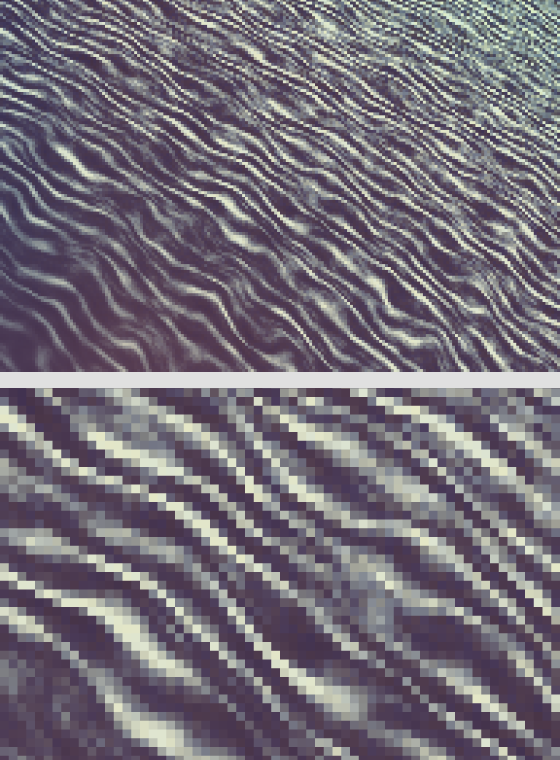
Top: the whole. Bottom: its middle third, enlarged.
Give the GLSL for this texture, as a Shadertoy shader.

```glsl
// Rippled water at dusk, seen at a slant and drawn as a fine square mosaic.
// Peaked, warped wave trains and stretched gradient noise shrink toward the
// upper right; their height sets a tone from plum shadow to cream glint.

#define CELLS 192.0       // mosaic squares across the canvas
#define WAVELENGTH 0.064  // ripple spacing at the lower left
#define SHRINK 0.65       // how fast ripples narrow with distance
#define CREST_FREQ 8.0    // breaks along each crest
#define WARP 0.60         // bending of the wave train
#define EXPOSURE -0.06    // tone of the nearest water
#define CONTRAST 1.08     // strength of the ripples
#define GRAIN 0.26        // speckle per square

const float TAU = 6.2831853;
const vec3 SHADOW = vec3(0.305, 0.235, 0.33);
const vec3 SLATE = vec3(0.48, 0.49, 0.52);
const vec3 CREAM = vec3(0.88, 0.90, 0.80);

float hash(vec2 p) {
    vec3 q = fract(p.xyx * vec3(0.1031, 0.1030, 0.0973));
    q += dot(q, q.yzx + 33.33);
    return fract((q.x + q.y) * q.z);
}

float cornerSlope(vec2 corner, vec2 offset) {
    float angle = TAU * hash(corner);
    return dot(vec2(cos(angle), sin(angle)), offset);
}

// Gradient noise, roughly -1 to 1
float noise(vec2 p) {
    vec2 i = floor(p), f = fract(p);
    vec2 s = f * f * f * (f * (f * 6.0 - 15.0) + 10.0);
    vec2 e = vec2(1.0, 0.0);
    float low = mix(cornerSlope(i, f), cornerSlope(i + e, f - e), s.x);
    float high = mix(cornerSlope(i + e.yx, f - e.yx),
                     cornerSlope(i + e.xx, f - e.xx), s.x);
    return 1.6 * mix(low, high, s.y);
}

// Distance across the crests; they lie flatter toward the top
float reach(vec2 p) {
    return 0.6 * p.x + 0.6 * p.y + 0.25 * p.y * p.y;
}

// Ripple height: narrow crests, broken streaks and small wrinkles
float ripples(vec2 p) {
    float far = reach(p);
    float across = (exp(SHRINK * far) - 1.0) / (SHRINK * WAVELENGTH);
    float along = dot(p - vec2(0.75, 0.5), vec2(0.8, -0.6));
    along *= CREST_FREQ + 2.5 * far;
    vec2 q = vec2(across, along) + 60.0;
    float bend = WARP * noise(vec2(q.x * 0.4, q.y * 0.6));
    bend += 0.18 * noise(q * vec2(0.9, 1.3) + 29.0);
    float swell = 0.75 + 0.8 * noise(vec2(q.x * 0.7, q.y * 0.55) + 17.0);
    float crest = 2.0 * exp(1.5 * sin(TAU * (across + bend)) - 1.5) - 0.73;
    float streaks = noise(vec2((q.x + bend) * 1.9, q.y * 0.9) + 41.0);
    float wrinkles = noise(vec2((q.x + bend) * 3.6, q.y * 2.4) + 83.0);
    return 0.52 * crest * max(swell, 0.1) + 0.50 * streaks + 0.36 * wrinkles;
}

vec3 waterColor(vec2 cell) {
    vec2 p = (cell + 0.5) * 1.5 / CELLS;
    float far = clamp(reach(p) / 1.7, 0.0, 1.0);

    // Light grows with distance, with broad pale and dark patches
    float patches = noise(p * vec2(3.0, 4.0) + 9.0);
    float exposure = EXPOSURE + 0.48 * far + 0.07 * patches;
    float gain = CONTRAST * mix(0.5, 1.0, smoothstep(0.05, 0.5, far));
    float tone = exposure + gain * ripples(p);
    tone += GRAIN * (hash(cell + 211.0) - 0.5) * (0.2 + 1.4 * far);

    // Soft toe keeps the shadows gently shaded
    float lit = 0.5 * (tone + sqrt(tone * tone + 0.006));
    vec3 color = mix(SHADOW, SLATE, clamp(lit / 0.33, 0.0, 1.0));
    color = mix(color, CREAM, clamp((lit - 0.33) / 0.58, 0.0, 1.0));
    color += 0.05 * clamp(tone, -1.0, 0.0);

    // Plum below, indigo at the left, teal in the far corner
    float plum = (1.0 - smoothstep(0.0, 0.45, p.y))
               * smoothstep(1.1, 0.4, p.x);
    float indigo = smoothstep(0.35, 0.0, p.x);
    float teal = smoothstep(0.65, 1.0, far);
    color += plum * vec3(0.035, 0.005, -0.005);
    color += indigo * vec3(-0.045, -0.015, 0.005);
    color += teal * vec3(-0.04, 0.03, 0.01);

    // Faint colour speckle in the fine distant ripples
    float speck = hash(cell + 57.0) - 0.5;
    color += far * speck * vec3(0.06, 0.02, -0.09);
    return clamp(color, 0.0, 1.0);
}

void mainImage(out vec4 fragColor, in vec2 fragCoord) {
    // Blend squares only across the one pixel that straddles their edge
    float pixel = CELLS / iResolution.x;
    vec2 place = fragCoord * pixel;
    vec2 edge = floor(place + 0.5);
    vec2 share = clamp((place - edge) / pixel + 0.5, 0.0, 1.0);
    vec3 color = vec3(0.0);
    for (int k = 0; k < 4; k++) {
        vec2 side = vec2(k % 2, k / 2);
        vec2 weight = mix(1.0 - share, share, side);
        color += weight.x * weight.y * waterColor(edge - 1.0 + side);
    }
    fragColor = vec4(color, 1.0);
}
```
